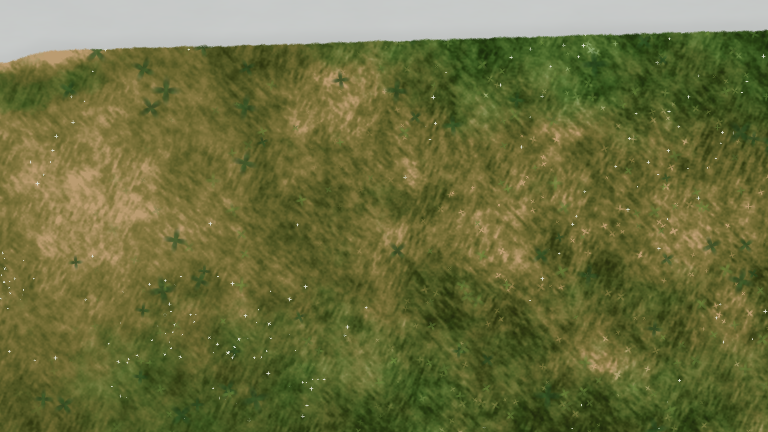
Write a Shadertoy shader that draws this texture.

```glsl
#define GRAIN 6.5
#define BLADE_GAIN 1.7
#define EDGE_BASE 0.879
#define EDGE_SLOPE 0.029
#define ROAD_COLOR vec3(0.78, 0.79, 0.785)
#define SOIL vec3(0.20, 0.25, 0.08)
#define MOSS vec3(0.29, 0.34, 0.14)
#define GRASS vec3(0.39, 0.41, 0.19)
#define HAY vec3(0.49, 0.48, 0.26)
#define STRAW vec3(0.64, 0.59, 0.41)

float hash(vec2 p) {
    return fract(sin(dot(p, vec2(127.1, 311.7))) * 43758.5453);
}

float noise(vec2 p) {
    vec2 i = floor(p), f = fract(p);
    f = f * f * (3.0 - 2.0 * f);
    return mix(mix(hash(i), hash(i + vec2(1, 0)), f.x),
               mix(hash(i + vec2(0, 1)), hash(i + vec2(1, 1)), f.x), f.y);
}

float fbm(vec2 p, float gain) {
    float sum = 0.0, total = 0.0, amp = 1.0;
    for (int i = 0; i < 6; i++) {
        sum += amp * noise(p);
        total += amp;
        amp *= gain;
        p = mat2(1.6, 1.2, -1.2, 1.6) * p + 7.3;
    }
    return sum / total;
}

float blob(vec2 p, vec2 center, vec2 radius) {
    vec2 q = (p - center) / radius;
    return exp(-dot(q, q));
}

// Leafy rosettes scattered over a jittered grid
float rosettes(vec2 p, float scale, float density) {
    vec2 cell = floor(p * scale);
    float cover = 0.0;
    for (int y = -1; y <= 1; y++)
    for (int x = -1; x <= 1; x++) {
        vec2 id = cell + vec2(x, y);
        float seed = hash(id + 3.7);
        vec2 d = p * scale - id - vec2(hash(id), hash(id + 19.1));
        float lobes = 0.65 + 0.35 * cos(atan(d.y, d.x + 1e-5) * floor(4.0 + 4.0 * seed) + 40.0 * seed);
        float size = mix(0.2, 0.6, hash(id + 8.3)) * lobes;
        cover = max(cover, step(seed, density) * (1.0 - smoothstep(size * 0.3, size, length(d))));
    }
    return cover;
}

// Fine blades along two leaning directions
float blades(vec2 p) {
    float lean = noise(p * 14.0);
    float a = noise(mat2(0.9, 0.4, -0.4, 0.9) * p * vec2(170.0, 60.0));
    float b = noise(mat2(0.7, -0.7, 0.7, 0.7) * p * vec2(150.0, 55.0) + 31.0);
    return mix(a, b, smoothstep(0.35, 0.65, lean)) - 0.5;
}

vec3 turfRamp(float tone) {
    vec3 c = mix(SOIL * 0.7, SOIL, clamp(tone + 1.0, 0.0, 1.0));
    c = mix(c, MOSS, clamp(tone, 0.0, 1.0));
    c = mix(c, GRASS, clamp(tone - 1.0, 0.0, 1.0));
    c = mix(c, HAY, clamp(tone - 2.0, 0.0, 1.0));
    return mix(c, STRAW, clamp(tone - 3.0, 0.0, 1.3));
}

vec3 meadow(vec2 p, float edge) {
    vec2 w = p + 0.13 * (vec2(fbm(p * 6.0, 0.6), fbm(p * 6.0 + 40.0, 0.6)) - 0.5);

    // Dry areas: left slope, upper middle, right side
    float dry = blob(w, vec2(0.24, 0.73), vec2(0.19, 0.12))
              + 0.8 * blob(w, vec2(0.05, 0.57), vec2(0.25, 0.17))
              + 0.8 * blob(w, vec2(0.36, 0.47), vec2(0.25, 0.14))
              + 0.5 * blob(w, vec2(0.08, 0.32), vec2(0.2, 0.17))
              + 0.7 * blob(w, vec2(0.82, 0.77), vec2(0.16, 0.08))
              + 0.5 * blob(w, vec2(0.75, 0.60), vec2(0.4, 0.15))
              + 0.9 * blob(w, vec2(1.68, 0.49), vec2(0.22, 0.1))
              + 0.6 * blob(w, vec2(1.32, 0.50), vec2(0.22, 0.12))
              + 0.6 * blob(w, vec2(1.38, 0.19), vec2(0.12, 0.08));

    // Lush areas: roadside band, dark left tongue, lower ground
    float tongue = 1.0 - smoothstep(0.015, 0.055, abs(w.y - 0.785 - 0.25 * w.x));
    tongue *= 1.0 - smoothstep(0.12, 0.36, w.x);
    float band = smoothstep(0.6, 1.15, w.x) * smoothstep(0.6, 0.82, w.y);
    float verge = smoothstep(0.09, 0.0, edge - p.y) * smoothstep(0.3, 0.8, p.x);
    float low = smoothstep(0.42, 0.05, w.y) * smoothstep(0.0, 0.6, w.x);
    float lush = clamp(band + 0.5 * verge + 1.3 * tongue + 0.75 * low, 0.0, 1.5);

    float rough = mix(0.8, 1.15, smoothstep(0.3, 1.1, p.x));
    float tone = 1.75 + 1.25 * dry - 0.85 * lush;
    tone += rough * (GRAIN * (fbm(p * 7.0, 0.85) - 0.5) + BLADE_GAIN * blades(p));
    tone += 1.6 * rosettes(p + 5.0, 38.0, 0.13) * smoothstep(0.5, 1.2, p.x);
    float rim = smoothstep(0.045, 0.01, edge - p.y) * smoothstep(0.34, 0.12, p.x);
    tone += 2.2 * rim * (1.0 - tongue);

    vec3 color = turfRamp(tone);
    float green = clamp(0.75 * lush - 0.5 * dry + 1.6 * (fbm(p * 9.0 + 70.0, 0.7) - 0.5), 0.0, 1.0);
    color *= mix(vec3(1.07, 0.98, 0.97), vec3(0.80, 1.04, 0.92), green);

    // Broad-leaved weeds, dark and light
    float leafGrain = 0.75 + 0.5 * noise(p * 130.0);
    float dark = rosettes(p + 2.0, 14.0, 0.17);
    float light = rosettes(p + 9.0, 24.0, 0.15) * smoothstep(0.2, 0.9, p.x + 0.4 * (1.0 - p.y));
    color = mix(color, vec3(0.16, 0.29, 0.13) * leafGrain, 0.65 * dark);
    color = mix(color, vec3(0.38, 0.48, 0.21) * leafGrain, 0.6 * light);

    // Sparse pale flowers at lower left
    float bloomArea = blob(p, vec2(0.0, 0.34), vec2(0.04, 0.06)) + 0.25 * blob(p, vec2(0.5, 0.21), vec2(0.2, 0.1));
    float bloom = rosettes(p, 85.0, 0.45 * bloomArea);
    return mix(color, vec3(0.85, 0.86, 0.80), bloom);
}

void mainImage(out vec4 fragColor, in vec2 fragCoord) {
    vec2 p = fragCoord / iResolution.y;
    float edge = EDGE_BASE + EDGE_SLOPE * p.x - 0.026 * exp(-p.x * p.x / 0.004);
    float ragged = edge + 0.012 * (fbm(p * 32.0, 0.8) - 0.5);

    // Smooth pavement with faint mottling
    vec3 road = ROAD_COLOR + 0.025 * (fbm(p * vec2(5.0, 14.0), 0.7) - 0.5);
    road -= 0.03 * smoothstep(0.04, 0.0, p.y - edge);

    float pavement = smoothstep(-0.003, 0.003, p.y - ragged);
    fragColor = vec4(mix(meadow(p, edge), road, pavement), 1.0);
}
```
